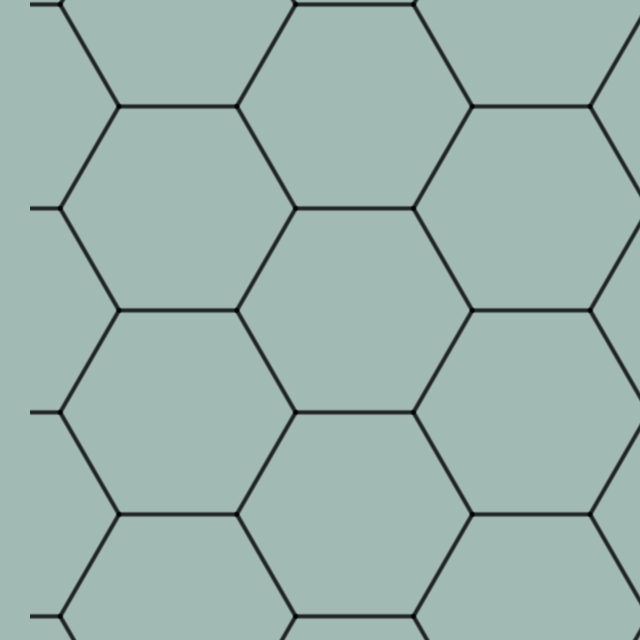
Write a Shadertoy shader that draws this pattern.

```glsl
const float SIDE = 0.184;
const float APOTHEM = SIDE * 0.8660254;

float segmentDistance(vec2 p, vec2 a, vec2 b) {
    vec2 ab = b - a;
    float t = clamp(dot(p - a, ab) / dot(ab, ab), 0.0, 1.0);
    return length(p - a - ab * t);
}

// Light left after one soft, translucent stroke
float strokeLight(vec2 p, vec2 a, vec2 b) {
    float soft = max(0.0056, 1.0 / iResolution.y);
    return 1.0 - 0.8 * (1.0 - smoothstep(0.0008, soft, segmentDistance(p, a, b)));
}

// Offset from the nearest centre of two interleaved rectangular lattices
vec2 hexLocal(vec2 p) {
    vec2 period = vec2(3.0 * SIDE, 2.0 * APOTHEM);
    vec2 a = p - period * round(p / period);
    vec2 shifted = p - 0.5 * period;
    vec2 b = shifted - period * round(shifted / period);
    return dot(a, a) < dot(b, b) ? a : b;
}

void mainImage(out vec4 fragColor, in vec2 fragCoord) {
    vec2 uv = fragCoord / iResolution.xy;
    vec2 p = abs(hexLocal(uv - vec2(0.554, 0.515)));

    // One quadrant of the cell, with the spokes leaving its corners
    vec2 upper = vec2(0.5 * SIDE, APOTHEM);
    vec2 side = vec2(SIDE, 0.0);
    float light = strokeLight(p, vec2(-upper.x, upper.y), upper);
    light *= strokeLight(p, upper, side);
    light *= strokeLight(p, side, vec2(upper.x, -upper.y));
    light *= strokeLight(p, upper, 2.0 * upper);
    light *= strokeLight(p, side, 2.0 * side);

    // Strokes stop short of the left margin
    float edge = 0.5 / iResolution.x;
    float inked = smoothstep(0.047 - edge, 0.047 + edge, uv.x);
    vec3 ground = vec3(0.635, 0.729, 0.706);
    fragColor = vec4(ground * mix(1.0, light, inked), 1.0);
}
```
